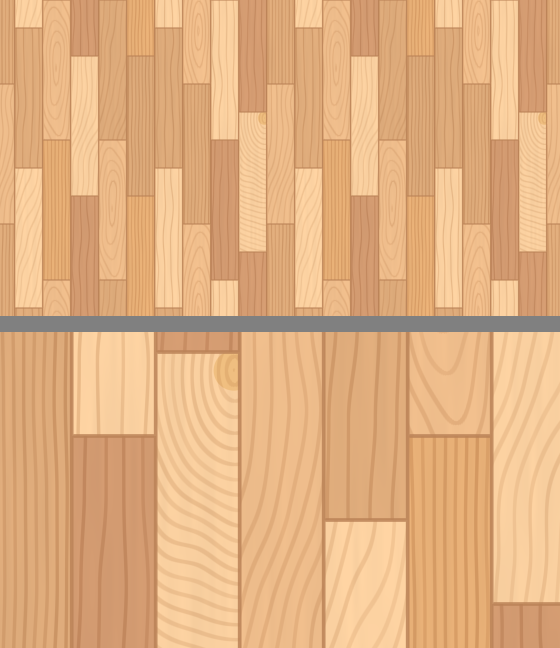
Top, the full canvas; bottom, a detail of the centre.
This texture is drawn by a Shadertoy shader. Its source:

```glsl
// Wooden parquet: upright planks in staggered columns, tiled every ten columns
// and two planks. Each plank takes a wood tone and a grain field whose contour
// lines are drawn at constant width; thin seams separate the planks.

const float COLUMNS = 20.0;        // plank widths across the canvas
const float COLUMN_START = 0.52;   // left edge of the first full column
const float PLANK_LENGTH = 5.0;    // in plank widths
const float SEAM_HALF = 0.022;
const float GRAIN_HALF = 0.020;
const float KNOT_RADIUS = 0.24;
const vec2 KNOT_CENTRE = vec2(0.93, 0.22);
const vec3 SEAM_COLOR = vec3(0.73, 0.51, 0.34);
const vec3 KNOT_COLOR = vec3(0.93, 0.73, 0.47);
const vec3 GRAIN_TINT = vec3(0.89, 0.83, 0.77);

// Wood tones: cream, honey, tan, brown, amber
const vec3 WOOD[5] = vec3[5](
    vec3(0.985, 0.820, 0.630), vec3(0.940, 0.745, 0.550),
    vec3(0.875, 0.675, 0.485), vec3(0.830, 0.610, 0.445),
    vec3(0.915, 0.695, 0.470));

// Grain kinds: 0 sparse lines, 1 stripes, 2 loops, 3 arcs, 4 slanted waves
const float GRAIN_STRENGTH[5] = float[5](0.75, 0.85, 0.60, 0.60, 0.55);

// Layout of one tile: stagger per column, then two planks per column
const int STAGGER[10] = int[10](1, 0, 2, 0, 2, 1, 3, 0, 4, 3);
const int TONE[20] = int[20](2,0, 1,4, 0,3, 2,1, 2,4, 2,0, 2,1, 0,3, 0,3, 1,2);
const int GRAIN[20] = int[20](0,4, 2,1, 4,0, 4,2, 1,1, 0,0, 1,2, 0,0, 3,0, 4,1);

float hash(vec2 p) {
    return fract(sin(dot(p, vec2(12.9898, 78.233))) * 43758.5453);
}

float noise(vec2 p) {
    vec2 i = floor(p), f = fract(p);
    f = f * f * (3.0 - 2.0 * f);
    return mix(mix(hash(i), hash(i + vec2(1, 0)), f.x),
               mix(hash(i + vec2(0, 1)), hash(i + vec2(1, 1)), f.x), f.y);
}

// Coverage of a band of the given half width, smoothed over a pixel
float band(float dist, float halfWidth, float pixel) {
    return 1.0 - smoothstep(halfWidth - 0.7 * pixel, halfWidth + 0.7 * pixel, dist);
}

// Scalar field whose unit contours are the grain lines; q runs down the plank
float grainField(int kind, vec2 q, float seed) {
    float wobble = noise(vec2(q.x * 2.0, q.y * 0.9) + seed * 37.0) - 0.5;
    if (kind == 0) return 4.0 * q.x + 0.5 * wobble + 0.15 * seed;
    if (kind == 1) return 8.0 * q.x + 0.4 * wobble;
    if (kind == 2) {
        vec2 centre = vec2(0.42 + 0.16 * seed, 2.0 + 1.2 * seed);
        return 9.0 * length((q - centre) * vec2(1.0, 0.22)) + 1.4 * wobble;
    }
    if (kind == 3) return 9.0 * length((q - KNOT_CENTRE) * vec2(1.0, 0.6)) + 1.2 * wobble;
    return 5.0 * q.x + mix(0.5, 1.5, seed) * q.y
         + 0.6 * sin(1.3 * q.y + 6.3 * seed) + 1.2 * wobble;
}

void mainImage(out vec4 fragColor, in vec2 fragCoord) {
    float pixel = COLUMNS / iResolution.x;
    vec2 p = vec2(fragCoord.x, iResolution.y - fragCoord.y) * pixel;
    p.x -= COLUMN_START;

    // Find the plank and the position within it
    int column = int(mod(floor(p.x), 10.0));
    float along = (p.y - float(STAGGER[column])) / PLANK_LENGTH;
    int plank = 2 * column + int(mod(floor(along), 2.0));
    vec2 q = vec2(fract(p.x), fract(along) * PLANK_LENGTH);
    float seed = hash(vec2(float(plank), 3.7));
    int kind = GRAIN[plank];

    // Base tone with slight plank variation and long soft fibres
    vec3 color = WOOD[TONE[plank]] * (0.99 + 0.02 * seed);
    float fibre = noise(vec2(q.x * 14.0, q.y * 0.8) + seed * 91.0);
    color *= 1.0 + 0.03 * (fibre - 0.5);

    // Knot in the planks with arcs
    if (kind == 3) {
        float knot = band(length(q - KNOT_CENTRE), KNOT_RADIUS, pixel);
        color = mix(color, KNOT_COLOR, 0.8 * knot);
    }

    // Grain lines, with uneven weight from line to line
    float field = grainField(kind, q, seed);
    float slope = max(fwidth(field), 0.0001);
    float lineDist = abs(fract(field) - 0.5) / slope * pixel;
    float weight = 0.6 + 0.4 * hash(vec2(floor(field), seed));
    float grain = band(lineDist, GRAIN_HALF, pixel) * weight * GRAIN_STRENGTH[kind];
    color = mix(color, color * GRAIN_TINT, grain);

    // Seams around the plank
    vec2 edge = min(q, vec2(1.0, PLANK_LENGTH) - q);
    float seam = band(min(edge.x, edge.y), SEAM_HALF, pixel);
    color = mix(color, SEAM_COLOR, 0.85 * seam);

    fragColor = vec4(color, 1.0);
}
```
